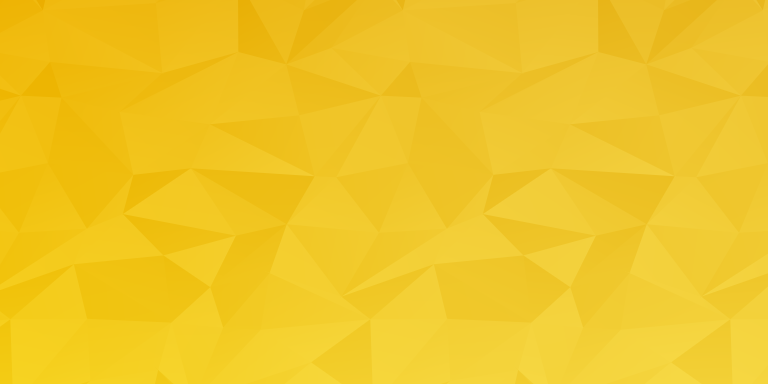
Reproduce this background procedurally as a Shadertoy shader.

```glsl
// Golden low-poly wallpaper: a jittered grid is split into flat triangles that
// repeat sideways every five cells. Each facet gets its own tint and a faint
// ramp, laid over a smooth corner-to-corner gradient.

const vec2 CELL = vec2(0.1875, 0.143);   // grid spacing, in canvas heights

// Integer hash of a grid cell, wrapped horizontally; returns values in 0..1.
vec2 hash2(vec2 cell, uint salt) {
    uvec2 v = uvec2(ivec2(mod(cell.x, 5.0), cell.y + 16.0));
    uint h = v.x * 747796405u + v.y * 2891336453u + salt * 277803737u;
    h = (h ^ (h >> 16)) * 2246822519u;
    h = (h ^ (h >> 13)) * 3266489917u;
    h ^= h >> 16;
    return vec2(h & 65535u, h >> 16) / 65535.0;
}

vec2 gridVertex(vec2 cell) {
    return (cell + 0.84 * (hash2(cell, 1u) - 0.5)) * CELL;
}

float cross2(vec2 a, vec2 b) {
    return a.x * b.y - a.y * b.x;
}

// Signed distance to the line a-b, positive on its left side.
float edgeDistance(vec2 p, vec2 a, vec2 b) {
    return cross2(b - a, p - a) / max(length(b - a), 1e-4);
}

// Adds one facet: x gathers weighted tint, y gathers coverage.
void addFacet(inout vec2 sum, vec2 p, vec2 a, vec2 b, vec2 c, vec2 cell, uint salt) {
    float inside = min(edgeDistance(p, a, b),
                   min(edgeDistance(p, b, c), edgeDistance(p, c, a)));
    float coverage = clamp(0.5 + inside * iResolution.y, 0.0, 1.0);
    vec2 rnd = hash2(cell, salt);
    vec2 slope = hash2(cell, salt + 7u) - 0.5;
    float ramp = dot(slope, (p - (a + b + c) / 3.0) / CELL);
    float tint = 0.33 - rnd.x * rnd.x + 0.45 * ramp;
    sum += coverage * vec2(tint, 1.0);
}

void mainImage(out vec4 fragColor, in vec2 fragCoord) {
    vec2 uv = fragCoord / iResolution.xy;
    vec2 p = fragCoord / iResolution.y;
    vec2 home = floor(p / CELL);
    vec2 sum = vec2(0.0);

    // Visit every quad that can reach this point.
    for (int j = -1; j <= 1; j++) {
        for (int i = -1; i <= 1; i++) {
            vec2 cell = home + vec2(i, j);
            vec2 a = gridVertex(cell);
            vec2 b = gridVertex(cell + vec2(1, 0));
            vec2 c = gridVertex(cell + vec2(1, 1));
            vec2 d = gridVertex(cell + vec2(0, 1));

            // Favour rising diagonals, but keep the split valid in dented quads.
            bool risingFits = min(cross2(b - a, c - a), cross2(c - a, d - a)) > 0.0;
            bool fallingFits = min(cross2(b - a, d - a), cross2(c - b, d - b)) > 0.0;
            bool rising = risingFits && (!fallingFits || hash2(cell, 2u).x < 0.75);
            if (rising) {
                addFacet(sum, p, a, b, c, cell, 3u);
                addFacet(sum, p, a, c, d, cell, 4u);
            } else {
                addFacet(sum, p, a, b, d, cell, 3u);
                addFacet(sum, p, b, c, d, cell, 4u);
            }
        }
    }
    float tint = sum.x / max(sum.y, 1e-3);

    // Deep amber at the upper left, pale yellow towards the lower right.
    float across = smoothstep(-0.15, 0.75, uv.x);
    vec3 lower = mix(vec3(0.96, 0.81, 0.09), vec3(0.957, 0.828, 0.23), across);
    vec3 upper = mix(vec3(0.935, 0.705, 0.01), vec3(0.925, 0.748, 0.16), across);
    vec3 color = mix(lower, upper, uv.y) + tint * vec3(0.022, 0.05, 0.085);

    fragColor = vec4(clamp(color, 0.0, 1.0), 1.0);
}
```
